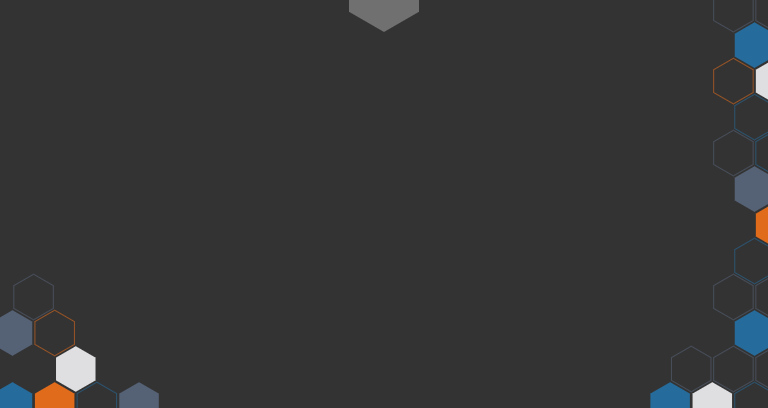
This background is drawn by a WebGL 2 fragment shader. Its source:

```glsl
#version 300 es
precision highp float;

uniform vec2 u_resolution;
out vec4 fragColor;

// Lengths are fractions of the canvas height
#define PITCH vec2(0.1034, 0.0882)
#define CELL_RADIUS 0.0484
#define LINE_WIDTH 0.0024
#define LEFT_INSET 0.0306
#define RIGHT_INSET 0.0331
#define BASE_Y 0.0074
#define TAB_RADIUS 0.0858
#define TAB_Y 1.0207
#define LINE_OPACITY 0.6

const vec3 BACKGROUND = vec3(0.200);
const vec3 TAB_GREY = vec3(0.440);
const vec3 BLUE = vec3(0.145, 0.420, 0.610);
const vec3 WHITE = vec3(0.875, 0.875, 0.885);
const vec3 SLATE = vec3(0.335, 0.380, 0.460);
const vec3 ORANGE = vec3(0.880, 0.420, 0.105);

// Cell styles: 0 empty, 1-4 solid, 5-7 outlined
const vec3 STYLE_COLORS[8] = vec3[8](
  BACKGROUND, BLUE, WHITE, SLATE, ORANGE, SLATE, BLUE, ORANGE);

// Rows run upward from the bottom edge
const int LEFT_COLS = 4;
const int LEFT_STYLES[16] = int[16](
  1, 4, 6, 3,
  0, 2, 0, 0,
  3, 7, 0, 0,
  5, 0, 0, 0);

const int RIGHT_COLS = 3;
const int RIGHT_STYLES[36] = int[36](
  1, 2, 6,  5, 5, 5,
  0, 0, 1,  0, 5, 5,
  0, 0, 6,  0, 0, 4,
  0, 0, 3,  0, 5, 6,
  0, 0, 6,  0, 7, 2,
  0, 0, 1,  0, 5, 5);

// Distance to a pointy-top hexagon of the given inner radius
float hexagon(vec2 p, float radius) {
  p = abs(p);
  return max(p.x, dot(p, vec2(0.5, 0.8660))) - radius;
}

// Share of a pixel that lies inside an edge
float coverage(float dist) {
  return clamp(0.5 - dist * u_resolution.y, 0.0, 1.0);
}

// Centre of a cell; odd rows shift by half a pitch
vec2 cellCenter(int index, int cols, float firstX) {
  int row = index / cols;
  float column = float(index % cols) + 0.5 * float(row % 2);
  return vec2(firstX, BASE_Y) + PITCH * vec2(column, float(row));
}

vec3 drawCell(vec3 color, vec2 p, int style) {
  if (style == 0) return color;
  float dist = hexagon(p, CELL_RADIUS);
  float halfLine = 0.5 * LINE_WIDTH;
  float outline = coverage(dist - halfLine) - coverage(dist + halfLine);
  float amount = style < 5 ? coverage(dist) : outline * LINE_OPACITY;
  return mix(color, STYLE_COLORS[style], amount);
}

void main() {
  vec2 p = gl_FragCoord.xy / u_resolution.y;
  float width = u_resolution.x / u_resolution.y;
  vec3 color = BACKGROUND;

  // Tab hanging from the top edge
  float tab = hexagon(p - vec2(0.5 * width, TAB_Y), TAB_RADIUS);
  color = mix(color, TAB_GREY, coverage(tab));

  // Lower left cluster
  for (int i = 0; i < LEFT_STYLES.length(); i++) {
    vec2 center = cellCenter(i, LEFT_COLS, LEFT_INSET);
    color = drawCell(color, p - center, LEFT_STYLES[i]);
  }

  // Column along the right edge
  float rightX = width - RIGHT_INSET - PITCH.x * float(RIGHT_COLS - 1);
  for (int i = 0; i < RIGHT_STYLES.length(); i++) {
    vec2 center = cellCenter(i, RIGHT_COLS, rightX);
    color = drawCell(color, p - center, RIGHT_STYLES[i]);
  }

  fragColor = vec4(color, 1.0);
}
```
